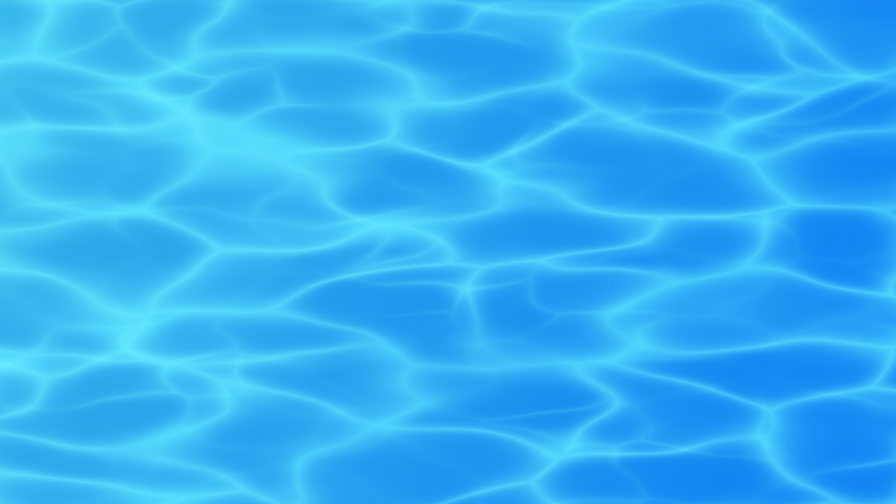
Reproduce this texture procedurally as a Shadertoy shader.

```glsl
#define CELL_SCALE vec2(2.7, 7.0)
#define FINE_RATIO 1.45
#define WARP_AMOUNT 0.55
#define GLOW_FALLOFF 6.0
#define LINE_FALLOFF 13.0
#define LINE_STRENGTH 0.42
#define DEEP_LEFT vec3(0.19, 0.69, 0.91)
#define DEEP_RIGHT vec3(0.06, 0.51, 0.95)
#define LIT_LEFT vec3(0.36, 0.88, 0.99)
#define LIT_RIGHT vec3(0.25, 0.76, 0.98)
#define GLINT vec3(0.46, 0.98, 1.0)

vec2 hash2(vec2 p) {
    vec3 q = fract(p.xyx * vec3(0.1031, 0.1030, 0.0973));
    q += dot(q, q.yzx + 33.33);
    return fract((q.xx + q.yz) * q.zy);
}

float gradientCorner(vec2 cell, vec2 offset, vec2 f) {
    float angle = 6.2832 * hash2(cell + offset + 57.0).x;
    return dot(vec2(cos(angle), sin(angle)), f - offset);
}

float gradientNoise(vec2 p) {
    vec2 cell = floor(p);
    vec2 f = p - cell;
    vec2 u = f * f * f * (f * (f * 6.0 - 15.0) + 10.0);
    float low = mix(gradientCorner(cell, vec2(0, 0), f), gradientCorner(cell, vec2(1, 0), f), u.x);
    float high = mix(gradientCorner(cell, vec2(0, 1), f), gradientCorner(cell, vec2(1, 1), f), u.x);
    return mix(low, high, u.y);
}

// Bends the cell grid into flowing, curved borders
vec2 warp(vec2 p) {
    vec2 broad = vec2(gradientNoise(p * 0.8), gradientNoise(p * 0.8 + 31.7));
    vec2 small = vec2(gradientNoise(p * 1.7 + 12.3), gradientNoise(p * 1.7 + 74.1));
    return p + WARP_AMOUNT * (broad + 0.4 * small);
}

// Soft Voronoi web: x = wide glow, y = thin line, z = blended cell shade
vec3 causticWeb(vec2 p) {
    vec2 cell = floor(p);
    float nearest = 9.0, second = 9.0, total = 0.0, shade = 0.0;
    for (int j = -2; j <= 2; j++) {
        for (int i = -2; i <= 2; i++) {
            vec2 id = cell + vec2(i, j);
            vec2 seed = hash2(id + 200.0);
            float dist = length(id + 0.08 + 0.84 * seed - p);
            float weight = exp(-GLOW_FALLOFF * dist);
            total += weight;
            shade += weight * fract(seed.x * 7.0 + seed.y * 5.0);
            second = min(second, max(nearest, dist));
            nearest = min(nearest, dist);
        }
    }
    float glow = 1.0 - exp(-GLOW_FALLOFF * nearest) / total;
    float gap = second - nearest;
    float line = exp(-LINE_FALLOFF * sqrt(gap * gap + 0.0006));
    return vec3(glow, line, shade / total);
}

void mainImage(out vec4 fragColor, in vec2 fragCoord) {
    vec2 uv = fragCoord / iResolution.xy;
    vec2 p = fragCoord / iResolution.y * CELL_SCALE;

    // Two overlapping webs of refracted light
    vec3 broad = causticWeb(warp(p + 3.0));
    vec3 fine = causticWeb(warp(p * FINE_RATIO + 41.0));

    // Filaments fade in and out along their length
    float broadFade = smoothstep(-0.45, 0.35, gradientNoise(p * 0.7 + 9.0));
    float fineFade = smoothstep(-0.1, 0.45, gradientNoise(p * 0.8 + 23.0));
    float light = 1.05 * broad.x + 0.45 * fine.x * (0.5 + fineFade)
                + 0.26 * (broad.z - 0.5) + 0.2 * gradientNoise(p * 0.5 + 63.0);
    float glint = broad.y * (0.35 + 0.65 * broadFade) + 0.6 * fine.y * fineFade;

    // Turquoise at the upper left deepens to blue at the lower right
    float tint = clamp(0.08 + 0.9 * uv.x + 0.2 * (0.5 - uv.y), 0.0, 1.0);
    vec3 deep = mix(DEEP_LEFT, DEEP_RIGHT, tint);
    vec3 lit = mix(LIT_LEFT, LIT_RIGHT, tint);
    vec3 color = mix(deep, lit, smoothstep(-0.08, 1.02, light));
    color = mix(color, GLINT, min(LINE_STRENGTH * glint, 0.8));
    fragColor = vec4(color, 1.0);
}
```
